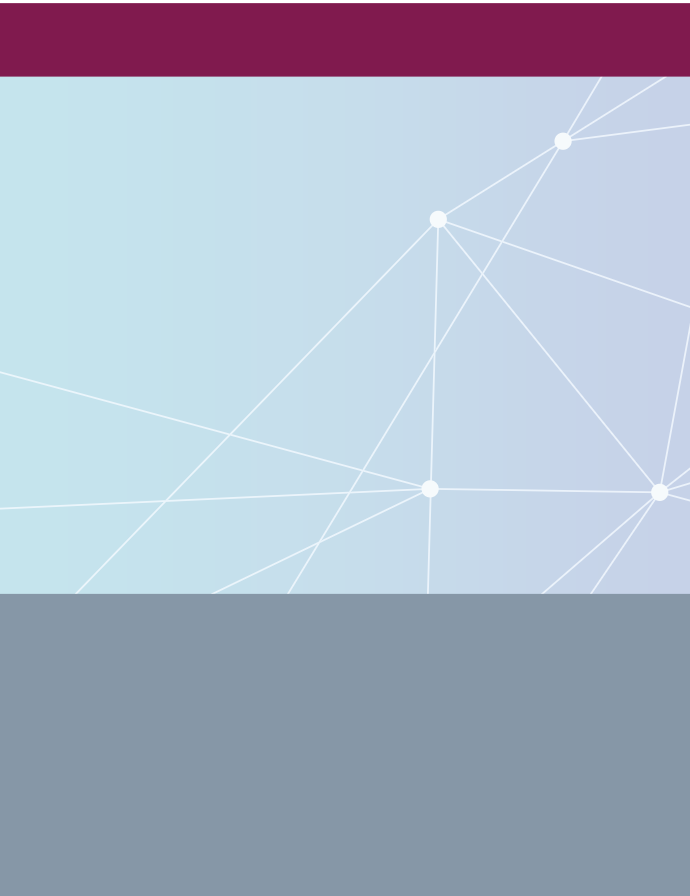
Write a Shadertoy shader that draws this background.

```glsl
// Meeting points of the web, in units of the canvas height
const vec2 nodes[4] = vec2[4](
    vec2(0.629, 0.8424), vec2(0.4896, 0.7552),
    vec2(0.4805, 0.4544), vec2(0.737, 0.4505));

// Far ends of the threads, grouped by node
const int firstEnd[5] = int[5](0, 3, 8, 12, 18);
const vec2 ends[18] = vec2[18](
    vec2(0.672, 0.9145), vec2(0.3216, 0.337), vec2(0.772, 0.861),
    vec2(0.7438, 0.9145), vec2(0.772, 0.657), vec2(0.737, 0.4505),
    vec2(0.478, 0.337), vec2(0.0846, 0.337),
    vec2(0.0, 0.5846), vec2(0.0, 0.4323), vec2(0.237, 0.337), vec2(0.737, 0.4505),
    vec2(0.772, 0.641), vec2(0.772, 0.478), vec2(0.772, 0.461),
    vec2(0.772, 0.441), vec2(0.6055, 0.337), vec2(0.660, 0.337));

float segmentDistance(vec2 p, vec2 a, vec2 b) {
    vec2 ab = b - a;
    return length(p - a - ab * clamp(dot(p - a, ab) / dot(ab, ab), 0.0, 1.0));
}

// Smooth coverage of a shape from its signed distance
float cover(float d, float pixel) {
    return clamp(0.5 - d / pixel, 0.0, 1.0);
}

void mainImage(out vec4 fragColor, in vec2 fragCoord) {
    vec2 uv = fragCoord / iResolution.xy;
    vec2 p = uv * vec2(0.7708, 1.0);
    float pixel = 1.0 / iResolution.y;

    // Pale sky, cyan at the left and lavender at the right
    vec3 color = mix(vec3(0.772, 0.894, 0.930), vec3(0.776, 0.867, 0.922),
                     smoothstep(0.0, 0.62, uv.x));
    color = mix(color, vec3(0.776, 0.824, 0.910), smoothstep(0.45, 1.0, uv.x));

    // Threads and round nodes
    float threadDistance = 1.0;
    float nodeDistance = 1.0;
    for (int n = 0; n < 4; n++) {
        nodeDistance = min(nodeDistance, length(p - nodes[n]));
        for (int e = firstEnd[n]; e < firstEnd[n + 1]; e++) {
            threadDistance = min(threadDistance, segmentDistance(p, nodes[n], ends[e]));
        }
    }
    color = mix(color, vec3(0.96, 0.98, 1.0), 0.8 * cover(threadDistance - 0.001, pixel));
    color = mix(color, vec3(0.965, 0.98, 0.99), cover(nodeDistance - 0.0096, pixel));

    // Slate floor, plum band and thin white top edge
    color = mix(color, vec3(0.525, 0.592, 0.655), cover(p.y - 0.3372, pixel));
    color = mix(color, vec3(0.500, 0.100, 0.305), cover(0.9145 - p.y, pixel));
    color = mix(color, vec3(1.0), cover(0.9965 - p.y, pixel));

    fragColor = vec4(color, 1.0);
}
```
